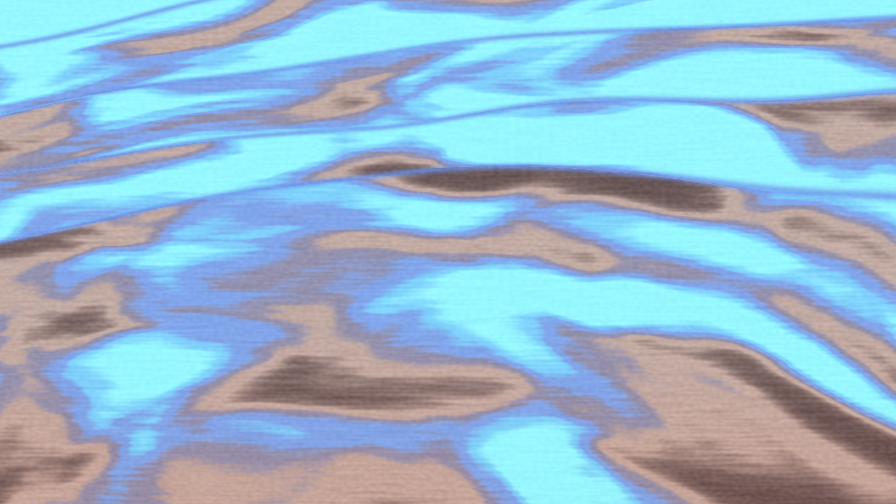
Give the GLSL for this texture, as a WebGL 1 fragment shader.

```glsl
precision highp float;
// Iridescent satin: cyan sheen over brown cloth, creased above, rumpled below.
uniform vec2 u_resolution;

const vec3 DEEP = vec3(0.40, 0.33, 0.33);
const vec3 BROWN = vec3(0.54, 0.46, 0.45);
const vec3 TAN = vec3(0.76, 0.67, 0.64);
const vec3 MAUVE = vec3(0.58, 0.57, 0.68);
const vec3 PERIWINKLE = vec3(0.51, 0.65, 0.92);
const vec3 SKY = vec3(0.50, 0.82, 0.99);
const vec3 CYAN = vec3(0.59, 0.97, 1.00);

vec2 gradientAt(vec2 cell) {
  float angle = 6.2832 * fract(sin(dot(cell, vec2(127.1, 311.7))) * 43758.5);
  return vec2(cos(angle), sin(angle));
}

float gradientNoise(vec2 p) {
  vec2 i = floor(p);
  vec2 f = p - i;
  vec2 u = f * f * f * (f * (f * 6.0 - 15.0) + 10.0);
  vec2 e = vec2(1.0, 0.0);
  float a = dot(gradientAt(i), f);
  float b = dot(gradientAt(i + e.xy), f - e.xy);
  float c = dot(gradientAt(i + e.yx), f - e.yx);
  float d = dot(gradientAt(i + e.xx), f - e.xx);
  return mix(mix(a, b, u.x), mix(c, d, u.x), u.y);
}

float fbm(vec2 p) {
  float sum = 0.0;
  float amplitude = 1.0;
  for (int i = 0; i < 4; i++) {
    sum += amplitude * gradientNoise(p);
    p = mat2(1.9, 0.35, -0.35, 1.9) * p + 17.3;
    amplitude *= 0.42;
  }
  return sum;
}

float bell(float d, float width) {
  return exp(-d * d / (width * width));
}

// Height across the folds: they rise gently above and fall to the right below.
float acrossFolds(vec2 p) {
  float upper = 0.2 * p.x - 0.05 * p.x * p.x;
  float d = p.x - 0.75;
  float lower = 0.1 * p.x - 0.19 * (d + sqrt(d * d + 0.04));
  return p.y - mix(lower, upper, smoothstep(-0.1, 1.0, p.y));
}

// Signed distance to one of the long creases.
float creaseDistance(float x, float v, float index) {
  float base = 0.53 + 0.1 * index + 0.01 * index * index;
  return v - base - 0.045 * gradientNoise(vec2(x * 1.6, index * 7.3 + 0.4));
}

// Long shadowed valley with bright rims, tapering in from the left.
float valley(float x, float v, float index) {
  float start = 0.64 + 0.33 * index;
  float centre = 0.56 - 0.115 * index - 0.08 * (x - start);
  centre += 0.03 * gradientNoise(vec2(x * 3.0, index * 5.7 + 0.3));
  float taper = smoothstep(start, start + 0.22, x);
  float d = v - centre;
  return taper * (0.75 * bell(d, 0.03) - 0.27 * bell(d, 0.075));
}

vec3 band(vec3 below, vec3 above, float edge, float t) {
  return mix(below, above, smoothstep(edge - 0.06, edge + 0.06, t));
}

vec3 satinColour(float t) {
  vec3 colour = band(DEEP, BROWN, 0.05, t);
  colour = band(colour, TAN, 0.13, t);
  colour = band(colour, MAUVE, 0.33, t);
  colour = band(colour, PERIWINKLE, 0.49, t);
  colour = band(colour, SKY, 0.68, t);
  return band(colour, CYAN, 0.80, t);
}

void main() {
  vec2 p = gl_FragCoord.xy / u_resolution.y;
  float v = acrossFolds(p);
  float upperPart = smoothstep(0.4, 0.8, p.y);

  // Creases: each offsets the cloth above it and catches light on one side
  float layer = 0.0;
  float line = 0.0;
  float glow = 0.0;
  for (int i = 0; i < 4; i++) {
    float d = creaseDistance(p.x, v, float(i));
    float side = smoothstep(-0.004, 0.004, d);
    layer += side;
    line = max(line, bell(d, 0.0055));
    glow += 0.24 * side * exp(-max(d, 0.0) / 0.025);
  }

  // Rumpled cloth, finer and longer toward the top
  vec2 q = vec2(p.x * 1.8, v * (3.6 + 3.6 * v)) + layer * vec2(0.5, 0.3);
  q += 0.55 * vec2(gradientNoise(q * 1.2 + 3.7), gradientNoise(q * 1.2 + 41.2));
  float sheen = fbm(q + 8.6) + glow + 0.2 * (p.y - 0.45);
  sheen += 0.12 * upperPart * gradientNoise(vec2(p.x * 3.5, q.y * 4.0));
  for (int i = 0; i < 3; i++) {
    sheen -= valley(p.x, v, float(i));
  }

  // Fine horizontal weave
  float weave = gradientNoise(p * vec2(11.0, 150.0));
  float grain = gradientNoise(p * vec2(90.0, 130.0));
  sheen += 0.05 * weave;

  float t = 1.0 / (1.0 + exp(-6.0 * sheen));
  vec3 colour = satinColour(t);
  colour = mix(colour, PERIWINKLE * vec3(0.85, 0.9, 1.0), 0.75 * line);
  colour += (0.05 * weave + 0.05 * grain) * (1.0 - 0.6 * t);

  // Warmer cloth toward the lower edge
  float warmth = (1.0 - t) * smoothstep(0.4, 0.0, p.y);
  colour *= mix(vec3(1.0), vec3(1.03, 0.95, 0.92), warmth);
  gl_FragColor = vec4(clamp(colour, 0.0, 1.0), 1.0);
}
```
